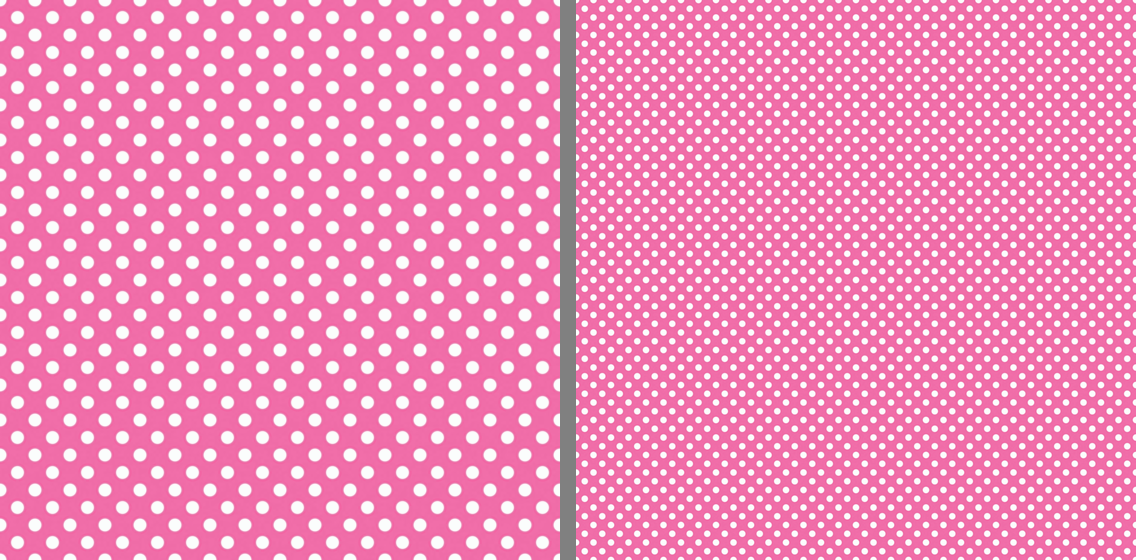
Left, the tile; right, the same tile 2 across and 2 down.
Write a WebGL 2 fragment shader that draws this pattern.

```glsl
#version 300 es
precision highp float;
// Small white polka dots on a staggered grid over pink, with soft fringes and faint print grain.

uniform vec2 u_resolution;
out vec4 fragColor;

const float REPEATS = 16.0;       // tiles across and down, two dots in each
const float DOT_RADIUS = 0.184;   // in tile widths
const float EDGE_SOFTNESS = 0.026;
const float GRAIN_CELLS = 192.0;  // grain cells across the canvas

const vec3 PINK = vec3(0.942, 0.428, 0.660);
const vec3 DEEP_PINK = vec3(0.950, 0.380, 0.630);
const vec3 FRINGE = vec3(0.895, 0.490, 0.675);
const vec3 WHITE = vec3(0.985, 0.992, 0.990);

float hash(vec2 p) {
    vec3 q = fract(vec3(p.xyx) * 0.1031);
    q += dot(q, q.yzx + 33.33);
    return fract((q.x + q.y) * q.z);
}

// Value noise that wraps after a whole number of cells
float wrappedNoise(vec2 uv, float cells) {
    vec2 p = uv * cells;
    vec2 i = floor(p);
    vec2 f = smoothstep(0.0, 1.0, fract(p));
    vec2 a = mod(i, cells);
    vec2 b = mod(i + 1.0, cells);
    float low = mix(hash(a), hash(vec2(b.x, a.y)), f.x);
    float high = mix(hash(vec2(a.x, b.y)), hash(b), f.x);
    return mix(low, high, f.y);
}

// Signed distance to the nearest dot: one at tile corners, one at tile centres
float staggeredDots(vec2 p, float radius) {
    float corner = length(fract(p + 0.5) - 0.5);
    float centre = length(fract(p) - 0.5);
    return min(corner, centre) - radius;
}

// Soft band around a given distance
float band(float d, float middle, float halfWidth) {
    return 1.0 - smoothstep(0.0, halfWidth, abs(d - middle));
}

void main() {
    vec2 uv = gl_FragCoord.xy / u_resolution;
    float d = staggeredDots(uv * REPEATS, DOT_RADIUS);
    float pixel = REPEATS / min(u_resolution.x, u_resolution.y);
    float softness = max(EDGE_SOFTNESS, 0.75 * pixel);
    float grain = wrappedNoise(uv, GRAIN_CELLS);

    // Ground with a patchy deeper halo around each dot
    float halo = band(d, 0.055, 0.045) * smoothstep(0.15, 0.7, grain);
    vec3 color = mix(PINK, DEEP_PINK, 0.85 * halo);
    color += (grain - 0.5) * 0.012;

    // Muted fringe, then the dot itself
    color = mix(color, FRINGE, 0.75 * band(d, 0.016, 0.03));
    color = mix(color, WHITE, 1.0 - smoothstep(-softness, softness, d));

    fragColor = vec4(color, 1.0);
}
```
